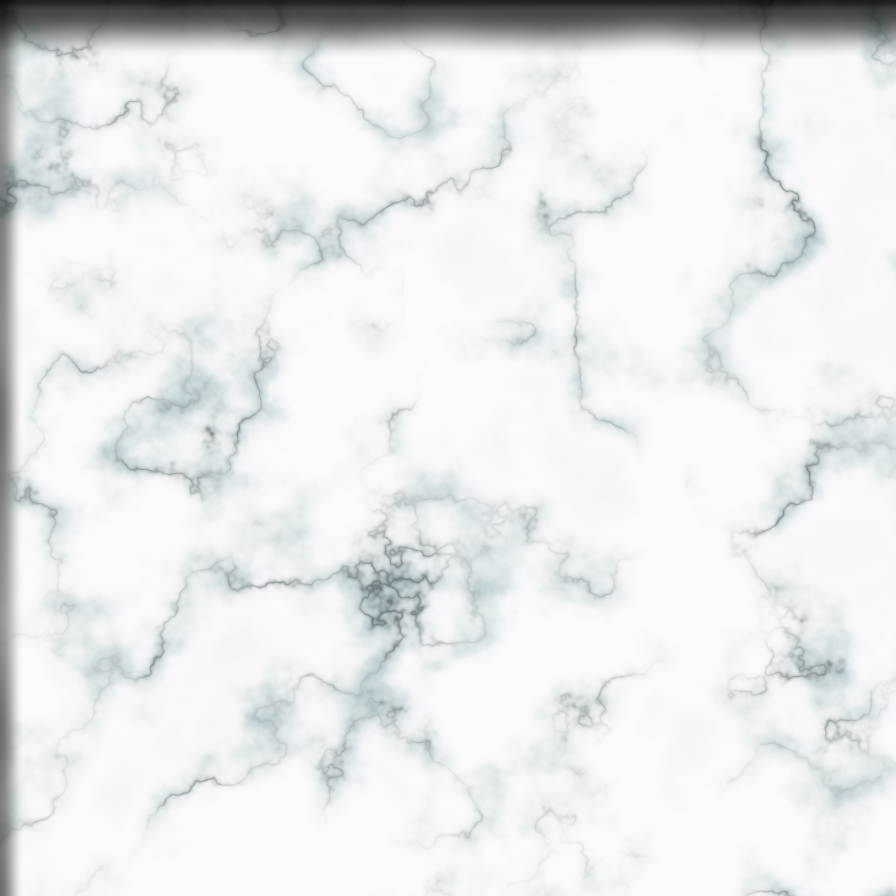
A three.js fragment shader for this texture:

```glsl
varying vec2 vUv;

vec2 randomGradient(vec2 cell) {
  float h = fract(sin(dot(cell, vec2(127.1, 311.7))) * 43758.5453);
  return vec2(cos(6.2832 * h), sin(6.2832 * h));
}

// Gradient noise, roughly -0.7 to 0.7
float noise(vec2 p) {
  vec2 i = floor(p);
  vec2 f = fract(p);
  vec2 u = f * f * f * (f * (f * 6.0 - 15.0) + 10.0);
  float a = dot(randomGradient(i), f);
  float b = dot(randomGradient(i + vec2(1.0, 0.0)), f - vec2(1.0, 0.0));
  float c = dot(randomGradient(i + vec2(0.0, 1.0)), f - vec2(0.0, 1.0));
  float d = dot(randomGradient(i + 1.0), f - 1.0);
  return mix(mix(a, b, u.x), mix(c, d, u.x), u.y);
}

float fbm(vec2 p) {
  float sum = 0.0;
  float amplitude = 1.0;
  for (int octave = 0; octave < 6; octave++) {
    sum += amplitude * noise(p);
    p = mat2(1.6, 1.2, -1.2, 1.6) * p + 7.3;
    amplitude *= 0.5;
  }
  return sum;
}

// White stone with thin veins along the zero line of the noise
vec3 marble(vec2 uv) {
  float field = fbm(uv * 5.0 + vec2(3.7, 11.2));
  float distanceToVein = abs(field);
  float patches = smoothstep(-0.5, 0.4, fbm(uv * 4.2 + 31.4));
  float cloud = smoothstep(-0.5, 0.5, fbm(uv * 13.0 + 57.1));
  float strength = smoothstep(-0.3, 0.6, fbm(uv * 9.0 + 83.6));

  float halo = exp(-pow(distanceToVein / 0.19, 2.0)) * patches * (0.2 + cloud);
  float core = exp(-distanceToVein / 0.024) * patches * (0.3 + strength);

  vec3 stone = mix(vec3(0.99, 0.985, 0.99), vec3(0.965, 0.955, 0.965),
                   smoothstep(0.15, 0.7, field));
  vec3 color = mix(stone, vec3(0.72, 0.80, 0.81), clamp(halo * 0.72, 0.0, 1.0));
  return mix(color, vec3(0.29, 0.34, 0.35), clamp(core * 0.56, 0.0, 0.8));
}

// Dark shadows along the top and left edges
float edgeShade(vec2 uv) {
  float depth = 1.0 - uv.y + 0.006 * noise(uv * vec2(9.0, 4.0));
  float top = mix(0.28, 1.0, pow(smoothstep(0.008, 0.066, depth), 1.2));
  top *= mix(0.45, 1.0, smoothstep(0.0, 0.013, 1.0 - uv.y));
  float edgeTone = 0.5 + 0.25 * noise(vec2(2.3, uv.y * 6.0));
  float left = mix(edgeTone, 1.0, smoothstep(0.0, 0.026, uv.x));
  return top * left;
}

void main() {
  gl_FragColor = vec4(marble(vUv) * edgeShade(vUv), 1.0);
}
```
